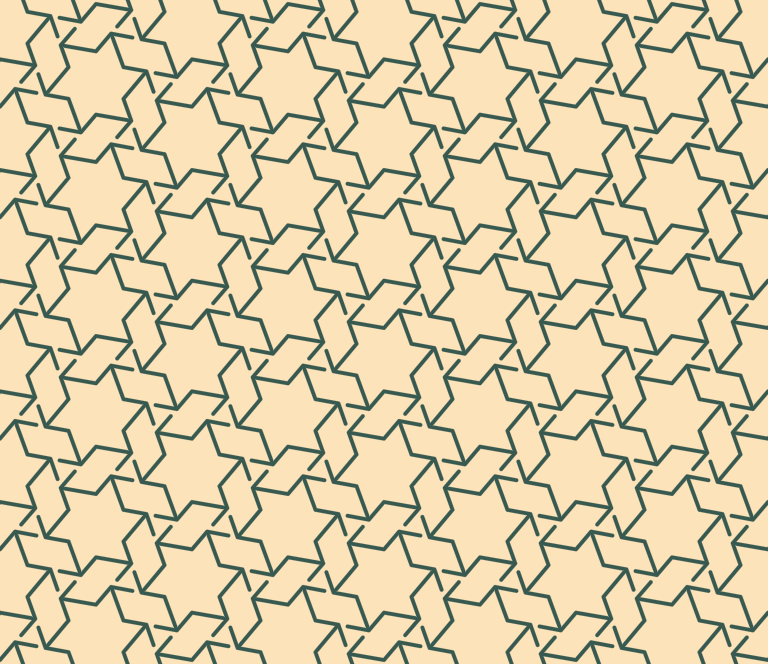
Write a Shadertoy shader that draws this pattern.

```glsl
// Interlaced lattice of twisted six-pointed stars in dark green line on cream.
// Each pixel finds its nearest hexagonal cell centre, then takes the distance
// to one sixth of the star, turned six times, with gaps where strands pass under.

float segmentDistance(vec2 p, vec2 a, vec2 b) {
    vec2 ab = b - a;
    return length(p - a - ab * clamp(dot(p - a, ab) / dot(ab, ab), 0.0, 1.0));
}

// Offset from the nearest centre of a hexagonal lattice with unit spacing
vec2 hexOffset(vec2 p) {
    vec2 period = vec2(sqrt(3.0), 1.0);
    vec2 a = p - period * round(p / period);
    vec2 b = p - period * (floor(p / period) + 0.5);
    return dot(a, a) < dot(b, b) ? a : b;
}

mat2 rotation(float angle) {
    float c = cos(angle), s = sin(angle);
    return mat2(c, s, -s, c);
}

float starDistance(vec2 p) {
    vec2 notch = vec2(0.286, 0.0);
    vec2 lowerTip = vec2(0.4466, -0.1365);
    vec2 upperTip = vec2(0.3415, 0.3185);

    // The strand leaves the upper tip and stops short of the next star
    vec2 nextTip = vec2(1.0, 0.0) - lowerTip;
    vec2 strandEnd = mix(upperTip, nextTip, 0.7);

    mat2 sixthTurn = rotation(radians(60.0));
    vec2 q = rotation(radians(-30.0)) * p;
    float d = 1.0;
    for (int i = 0; i < 6; i++) {
        d = min(d, segmentDistance(q, notch, lowerTip));
        d = min(d, segmentDistance(q, notch, upperTip));
        d = min(d, segmentDistance(q, upperTip, strandEnd));
        // Strand of the neighbouring star, by half-turn symmetry
        d = min(d, segmentDistance(vec2(1.0, 0.0) - q, upperTip, strandEnd));
        q = sixthTurn * q;
    }
    return d;
}

void mainImage(out vec4 fragColor, in vec2 fragCoord) {
    // Four repeats across and six down
    vec2 cell = fragCoord / iResolution.xy * vec2(4.0, 6.0) - vec2(0.0, 0.75);
    vec2 p = hexOffset(cell * vec2(sqrt(3.0), 1.0));

    // Smooth line edge about one pixel wide
    float blur = 0.75 * 6.0 / iResolution.y;
    float line = 1.0 - smoothstep(-blur, blur, starDistance(p) - 0.0175);

    vec3 cream = vec3(0.99, 0.89, 0.73);
    vec3 green = vec3(0.22, 0.35, 0.31);
    fragColor = vec4(mix(cream, green, line), 1.0);
}
```
